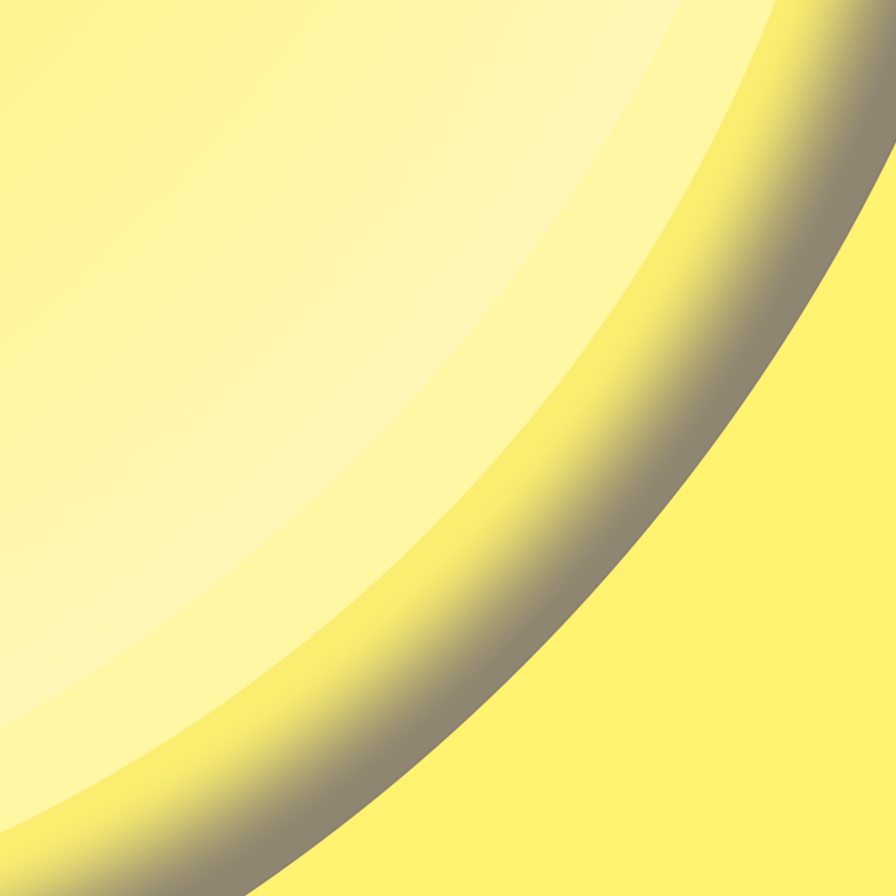
A three.js fragment shader for this background:

```glsl
// A huge pale disc with a shaded rim, seen close up on a flat yellow ground.
// Nested off-centre circles are layered from back to front: the rim fades
// from gold to grey, then a cream band and a softly graded face cover it.

varying vec2 vUv;

// Circles: centre in xy, radius in z, in canvas units
const vec3 RIM_CIRCLE   = vec3(-0.9426, 1.7848, 2.1596);
const vec3 SHADE_CIRCLE = vec3(-0.6670, 1.5415, 1.7850);
const vec3 BAND_CIRCLE  = vec3(-0.7389, 1.6266, 1.7228);
const vec3 FACE_CIRCLE  = vec3(-0.9375, 1.8271, 1.8898);

const vec3 GROUND_YELLOW = vec3(1.000, 0.953, 0.440);
const vec3 RIM_GOLD      = vec3(0.980, 0.930, 0.440);
const vec3 RIM_GREY      = vec3(0.560, 0.525, 0.445);
const vec3 OUTLINE_GREY  = vec3(0.510, 0.480, 0.450);
const vec3 BAND_CREAM    = vec3(1.000, 0.969, 0.645);
const vec3 FACE_LIGHT    = vec3(1.000, 0.970, 0.715);
const vec3 FACE_DEEP     = vec3(1.000, 0.957, 0.565);

const float SHADE_START   = 0.0065; // depth where the grey begins to lift
const float SHADE_END     = 0.150;  // depth where the rim is fully gold
const float OUTLINE_WIDTH = 0.004;
const float FACE_FADE     = 0.640;  // depth over which the face deepens
const float EDGE_SOFTNESS = 0.0013;

// Distance inward from a circle's edge, positive inside
float depthInside(vec2 p, vec3 circle) {
  return circle.z - distance(p, circle.xy);
}

// Coverage of a shape with a smoothed edge
float coverage(float depth) {
  return smoothstep(-EDGE_SOFTNESS, EDGE_SOFTNESS, depth);
}

void main() {
  float rimDepth   = depthInside(vUv, RIM_CIRCLE);
  float shadeDepth = depthInside(vUv, SHADE_CIRCLE);
  float bandDepth  = depthInside(vUv, BAND_CIRCLE);
  float faceDepth  = depthInside(vUv, FACE_CIRCLE);

  // Rim, rounded by its shading, with a thin darker outline
  vec3 rim = mix(RIM_GREY, RIM_GOLD, smoothstep(SHADE_START, SHADE_END, shadeDepth));
  rim = mix(OUTLINE_GREY, rim, smoothstep(0.0, OUTLINE_WIDTH, rimDepth));

  // Face, lightest along its edge
  vec3 face = mix(FACE_LIGHT, FACE_DEEP, clamp(faceDepth / FACE_FADE, 0.0, 1.0));

  // Layers from back to front
  vec3 color = mix(GROUND_YELLOW, rim, coverage(rimDepth));
  color = mix(color, BAND_CREAM, coverage(bandDepth));
  color = mix(color, face, coverage(faceDepth));

  gl_FragColor = vec4(color, 1.0);
}
```
